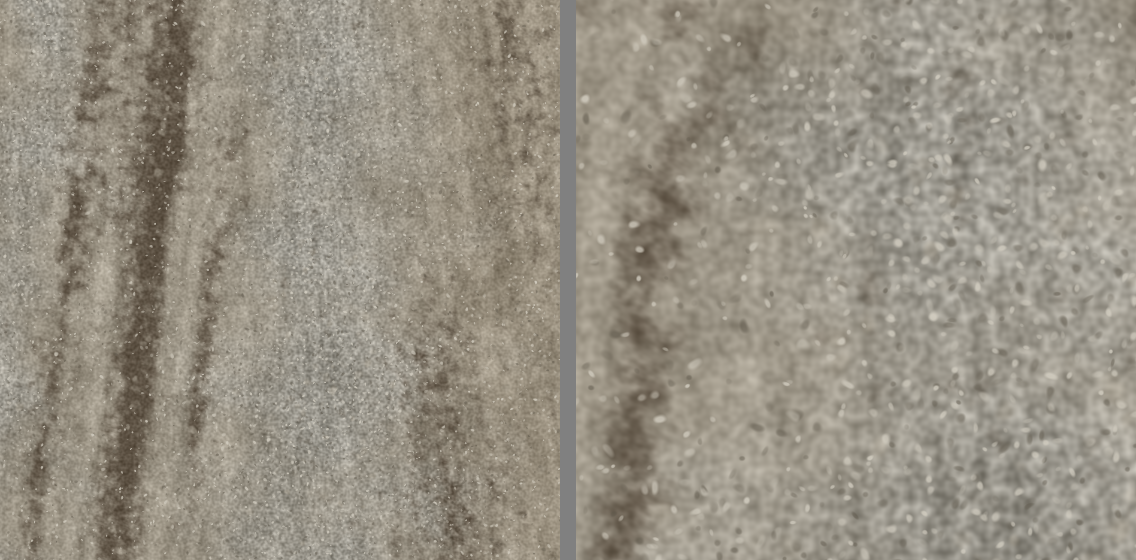
Left: the whole. Right: its middle third, enlarged.
Write a WebGL 2 fragment shader that draws this texture.

```glsl
#version 300 es
precision highp float;
// Weathered stone slab: fanned brown mineral streaks, cool gritty patches and pale flecks.

uniform vec2 u_resolution;
out vec4 fragColor;

const vec3 WARM_STONE = vec3(0.622, 0.592, 0.532);
const vec3 COOL_STONE = vec3(0.606, 0.594, 0.558);
const vec3 STAIN_DARK = vec3(0.345, 0.300, 0.245);
const vec3 FLECK_PALE = vec3(0.830, 0.810, 0.760);
const vec3 PIT_DARK   = vec3(0.370, 0.345, 0.295);

const float LEAN_LEFT     = 0.12;   // sideways drift of the streaks per unit height
const float LEAN_RIGHT    = -0.13;
const float STREAK_AMOUNT = 0.085;
const float CLOUD_AMOUNT  = 0.070;
const float MOTTLE_AMOUNT = 0.070;
const float GRAIN_AMOUNT  = 0.21;
const float RAGGEDNESS    = 0.62;

// Stain bands: centre across the flow, half width, centre height, half height
const int STAIN_COUNT = 7;
const vec4 STAINS[STAIN_COUNT] = vec4[](
    vec4(0.118, 0.030, 0.38, 0.75), vec4(0.265, 0.039, 0.55, 0.95),
    vec4(0.195, 0.065, 0.95, 0.45), vec4(0.383, 0.017, 0.32, 0.24),
    vec4(0.390, 0.030, 0.68, 0.18), vec4(0.760, 0.085, 0.17, 0.36),
    vec4(0.965, 0.070, 0.85, 0.32));
const float STAIN_STRENGTH[STAIN_COUNT] = float[](0.66, 1.02, 0.42, 0.82, 0.38, 0.55, 0.48);

vec3 hash3(vec2 p) {
    vec3 q = fract(p.xyx * vec3(0.1031, 0.1030, 0.0973));
    q += dot(q, q.yxz + 33.33);
    return fract((q.xxy + q.yzz) * q.zyx);
}

vec2 gradient(vec2 cell) {
    float angle = 6.28318 * hash3(cell).x;
    return vec2(cos(angle), sin(angle));
}

float gradientNoise(vec2 p) {
    vec2 i = floor(p), f = fract(p);
    vec2 w = f * f * f * (f * (f * 6.0 - 15.0) + 10.0);
    vec2 e = vec2(0.0, 1.0);
    float low  = mix(dot(gradient(i), f), dot(gradient(i + e.yx), f - e.yx), w.x);
    float high = mix(dot(gradient(i + e), f - e), dot(gradient(i + 1.0), f - 1.0), w.x);
    return mix(low, high, w.y);
}

float fbm(vec2 p) {
    float sum = 0.0, amplitude = 1.0;
    for (int i = 0; i < 4; i++) {
        sum += amplitude * gradientNoise(p);
        p = mat2(1.6, 0.5, -0.5, 2.0) * p + 17.3;
        amplitude *= 0.55;
    }
    return sum;
}

// Soft scattered dots of varied size; density is the chance of a dot per cell
float flecks(vec2 p, float density, float maxRadius) {
    vec2 cell = floor(p);
    float cover = 0.0;
    for (int y = -1; y <= 1; y++) {
        for (int x = -1; x <= 1; x++) {
            vec2 c = cell + vec2(x, y);
            vec3 place = hash3(c);
            vec3 kind = hash3(c + 71.7);
            float radius = maxRadius * mix(0.5, 1.0, kind.y);
            float dist = length(p - c - place.xy);
            float dotCover = 1.0 - smoothstep(radius * 0.4, radius * 1.25, dist);
            float present = smoothstep(0.0, 0.03, density - kind.x);
            cover = max(cover, dotCover * present * mix(0.3, 1.0, kind.z));
        }
    }
    return cover;
}

float stainBands(float across, float height) {
    float sum = 0.0;
    for (int i = 0; i < STAIN_COUNT; i++) {
        vec2 d = (vec2(across, height) - STAINS[i].xz) / STAINS[i].yw;
        d *= d;
        float patchy = 0.92 + 0.7 * gradientNoise(vec2(float(i) * 7.3, height * 6.0));
        sum += STAIN_STRENGTH[i] * patchy * exp(-d.x - d.y * d.y);
    }
    return sum;
}

void main() {
    vec2 uv = gl_FragCoord.xy / u_resolution;

    // Flow coordinate: streaks converge towards the top
    float lean = mix(LEAN_LEFT, LEAN_RIGHT, smoothstep(0.35, 0.85, uv.x));
    float across = uv.x - lean * (uv.y - 0.5);
    across += 0.018 * gradientNoise(vec2(uv.x * 5.0, uv.y * 5.0));
    vec2 warped = uv + 0.005 * vec2(gradientNoise(uv * 70.0), gradientNoise(uv * 70.0 + 31.0));

    // Cool gritty zones
    float middle = (across - 0.60) / 0.17;
    float edge = (across - 0.02) / 0.09;
    float gritBias = exp(-middle * middle) + 0.75 * exp(-edge * edge);
    float grit = smoothstep(0.0, 1.3, gritBias + 0.75 * fbm(uv * 5.0 + 5.0));

    // Stone body
    vec3 color = mix(WARM_STONE, COOL_STONE, grit);
    float streak = fbm(vec2(across * 30.0, uv.y * 2.0));
    color += STREAK_AMOUNT * streak * (1.0 - 0.4 * grit);
    color += CLOUD_AMOUNT * fbm(uv * 7.0 + 11.0);
    color += MOTTLE_AMOUNT * fbm(uv * vec2(38.0, 26.0) + 23.0);
    color -= vec3(0.018, 0.026, 0.034) * smoothstep(0.66, 0.9, uv.x);

    // Ragged brown stains, broken by worn blotches
    float rag = 0.6 * fbm(vec2(across * 34.0, uv.y * 9.0)) + 0.85 * fbm(uv * 40.0);
    float stain = smoothstep(0.12, 1.12, stainBands(across, uv.y) + RAGGEDNESS * rag);
    color = mix(color, STAIN_DARK, 0.95 * stain);
    float worn = flecks(warped * 48.0, 0.22, 0.40);
    color = mix(color, WARM_STONE + 0.04, 0.55 * worn);

    // Fine grain, pits and pale flecks
    float grain = 0.65 * gradientNoise(uv * 185.0) + 0.5 * gradientNoise(uv * 95.0 + 3.0);
    color += GRAIN_AMOUNT * grain * (0.65 + 0.6 * grit);
    color = mix(color, PIT_DARK, 0.55 * flecks(warped * 115.0, 0.10 + 0.20 * grit, 0.38));
    color = mix(color, FLECK_PALE, 0.80 * flecks(warped * 130.0, 0.13 + 0.22 * grit, 0.38));
    color = mix(color, FLECK_PALE, 0.85 * flecks(warped * 70.0, 0.11, 0.26));

    fragColor = vec4(clamp(color, 0.0, 1.0), 1.0);
}
```
